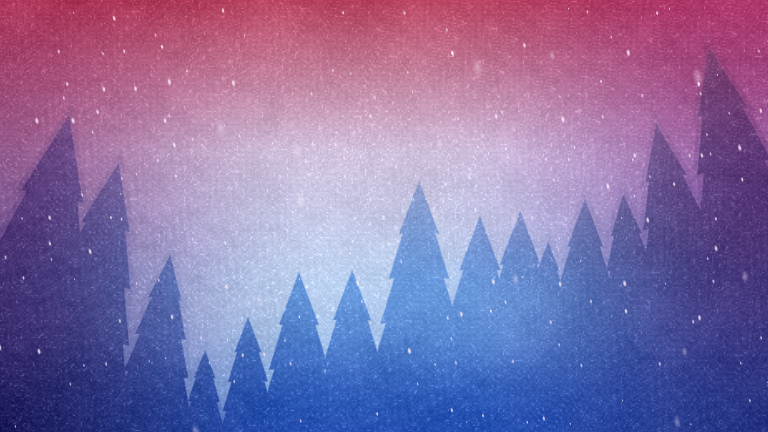
This background is drawn by a WebGL 2 fragment shader. Its source:

```glsl
#version 300 es
precision highp float;

uniform vec2 u_resolution;
out vec4 outColor;

// Each gradient runs from the bottom of the canvas to the top.
const vec3 SKY_MID[4] = vec3[4](vec3(.50, .66, .88), vec3(.72, .80, .92), vec3(.82, .76, .87), vec3(.73, .27, .38));
const vec3 SKY_EDGE[4] = vec3[4](vec3(.28, .28, .58), vec3(.42, .35, .62), vec3(.60, .37, .57), vec3(.66, .19, .33));
const vec3 TREE_MID[4] = vec3[4](vec3(.15, .32, .70), vec3(.38, .57, .84), vec3(.65, .67, .83), vec3(.60, .40, .50));
const vec3 TREE_EDGE[4] = vec3[4](vec3(.14, .13, .38), vec3(.27, .20, .46), vec3(.38, .23, .48), vec3(.54, .24, .40));
const vec3 MIST_COLOR = vec3(.50, .69, .92);
const vec3 SNOW_COLOR = vec3(1.0, .93, .99);
const vec3 RIGHT_TINT = vec3(.02, .08, .14);

// Trees: tip x, tip y, height of the first tier.
const int TREE_COUNT = 15;
const vec3 TREES[TREE_COUNT] = vec3[TREE_COUNT](
    vec3(.160, .734, .197), vec3(.275, .623, .155), vec3(.394, .410, .104),
    vec3(.475, .190, .065), vec3(.574, .266, .081), vec3(.692, .370, .122),
    vec3(.815, .375, .116), vec3(.970, .581, .122), vec3(1.111, .500, .125),
    vec3(1.204, .512, .125), vec3(1.269, .442, .070), vec3(1.354, .539, .110),
    vec3(1.442, .551, .095), vec3(1.519, .713, .130), vec3(1.641, .891, .157));
const int TIER_COUNT = 7;
const float TIER_STEP = .85;
const float TREE_SLOPE = .38;
const float MAX_LEAN = .21;
const float CENTER_X = .87;
const float GHOST_WIDTH = .012;
const float GRAIN_SCALE = 260.0;
const float GRAIN_AMOUNT = .09;

float hash(vec2 p) {
    return fract(sin(dot(p, vec2(127.1, 311.7))) * 43758.5453);
}

float noise(vec2 p) {
    vec2 i = floor(p), f = fract(p);
    f = f * f * (3.0 - 2.0 * f);
    return mix(mix(hash(i), hash(i + vec2(1, 0)), f.x),
               mix(hash(i + vec2(0, 1)), hash(i + vec2(1, 1)), f.x), f.y);
}

float fbm(vec2 p) {
    float sum = 0.0, weight = .5;
    for (int i = 0; i < 5; i++) {
        sum += weight * noise(p);
        p = mat2(1.6, 1.2, -1.2, 1.6) * p + 3.7;
        weight *= .5;
    }
    return sum;
}

vec3 ramp(vec3 stops[4], float y) {
    vec3 c = mix(stops[0], stops[1], smoothstep(0.0, .35, y));
    c = mix(c, stops[2], clamp((y - .35) / .30, 0.0, 1.0));
    return mix(c, stops[3], clamp((y - .65) / .35, 0.0, 1.0));
}

// Distance to one tiered fir; the outer trees lean toward the center.
float treeDistance(vec2 p, vec3 tree) {
    float offset = tree.x - .93;
    float lean = MAX_LEAN * sign(offset) * smoothstep(.4, .65, abs(offset));
    vec2 d = vec2(p.x - tree.x, tree.y - p.y);
    vec2 q = vec2(abs(d.x - lean * d.y), d.y + lean * d.x);
    float h = tree.z;
    float nearest = max(q.x - TREE_SLOPE * q.y, q.y - h);
    for (int i = 1; i < TIER_COUNT; i++) {
        float top = h * (1.0 + TIER_STEP * float(i - 1));
        float halfWidth = TREE_SLOPE * (h * (.40 + .42 * float(i)) + .8 * (q.y - top));
        float tier = max(q.x - halfWidth, max(top - q.y - .004, q.y - top - TIER_STEP * h));
        nearest = min(nearest, tier);
    }
    return nearest;
}

// Slightly tilted, drawn-out flakes on a jittered grid.
float flakes(vec2 p, float cells, float radius, float density, float softness) {
    vec2 g = vec2(p.x + .15 * p.y, p.y) * cells;
    vec2 id = floor(g);
    vec2 center = .3 + .4 * vec2(hash(id + 1.3), hash(id + 7.9));
    float size = radius * mix(.5, 1.0, hash(id + 4.1));
    float d = length((fract(g) - center) * vec2(1.0, .55)) / size;
    return step(1.0 - density, hash(id + 12.7)) * (1.0 - smoothstep(1.0 - softness, 1.0, d));
}

void main() {
    vec2 p = gl_FragCoord.xy / u_resolution.y;
    float pixel = 1.0 / u_resolution.y;
    float cloud = fbm(p * 5.0);
    float side = smoothstep(.15, 1.0, abs(p.x - CENTER_X) / .9 + (cloud - .5) * .12);

    // Sky and tree gradients
    vec3 sky = mix(ramp(SKY_MID, p.y), ramp(SKY_EDGE, p.y), side);
    vec3 wood = mix(ramp(TREE_MID, p.y), ramp(TREE_EDGE, p.y), side);
    float right = smoothstep(.9, 1.7, p.x);
    sky.b += .06 * right;
    wood += RIGHT_TINT * right * (1.0 - smoothstep(0.0, .5, p.y));

    // Forest with a faint outer copy, sinking into haze
    float d = 1.0;
    for (int i = 0; i < TREE_COUNT; i++) d = min(d, treeDistance(p, TREES[i]));
    float body = 1.0 - smoothstep(-pixel, pixel, d);
    float ghost = 1.0 - smoothstep(-pixel, pixel, d - GHOST_WIDTH);
    float hazeTop = .03 + .26 * smoothstep(.95, 1.25, p.x) + .16 * (cloud - .5);
    float haze = 1.0 - smoothstep(hazeTop - .05, hazeTop + .08, p.y);
    vec3 color = mix(sky, wood, max(max(body, .3 * side * ghost), haze));

    // Drifting mist and paper mottling
    vec2 m = (p - vec2(1.13, .27)) / vec2(.28, .13);
    color = mix(color, MIST_COLOR, .4 * cloud * exp(-dot(m, m)));
    color += (cloud - .48) * .09 + (fbm(p * vec2(22.0, 30.0)) - .48) * .06;

    // Fine frost and falling snow
    float grain = noise(p * GRAIN_SCALE);
    color += (grain - .5) * GRAIN_AMOUNT + .10 * smoothstep(.8, 1.0, grain);
    float snow = .8 * flakes(p, 13.0, .075, .25, .8);
    snow += .65 * flakes(p + 3.1, 21.0, .08, .16, .8);
    snow += .35 * flakes(p + 8.4, 6.0, .09, .22, 1.0);
    color = mix(color, SNOW_COLOR, min(snow, .95));
    outColor = vec4(clamp(color, 0.0, 1.0), 1.0);
}
```
